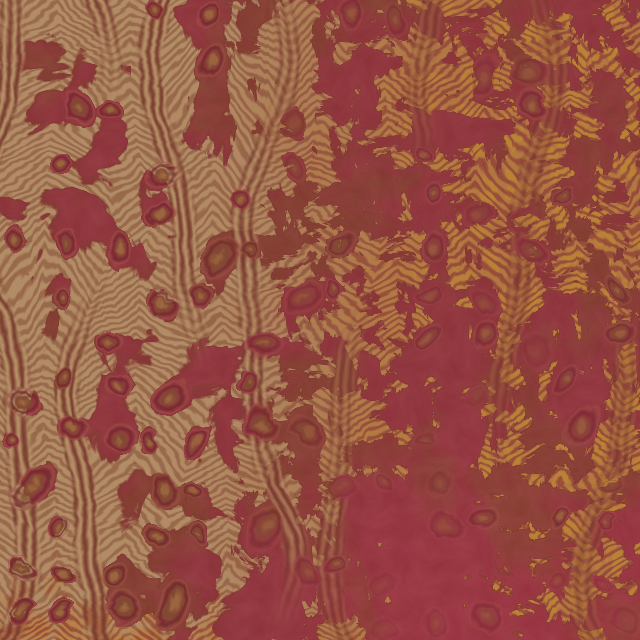
This texture is drawn by a three.js fragment shader. Its source:

```glsl
// Stained tissue: crimson ground, ridged tan and gold fibres, wavy strands and oval cells.
varying vec2 vUv;

vec2 hash2(vec2 c) {
  return fract(sin(vec2(dot(c, vec2(127.1, 311.7)), dot(c, vec2(269.5, 183.3)))) * 43758.5);
}

// Layered sines, each octave turned and bent; roughly -0.8 to 0.8
float waves(vec2 p) {
  float sum = 0.0, amp = 0.5;
  for (int i = 0; i < 5; i++) {
    p = mat2(1.5, 1.1, -1.1, 1.5) * p + 3.1;
    p += 0.8 * sin(p.yx * 0.7);
    sum += amp * sin(p.x) * cos(p.y);
    amp *= 0.6;
  }
  return sum;
}

// Cellular noise: zero on the walls, rising inside each cell
float walls(vec2 p) {
  vec2 base = floor(p);
  float near = 9.0, next = 9.0;
  for (int y = -1; y <= 1; y++)
    for (int x = -1; x <= 1; x++) {
      vec2 c = base + vec2(x, y);
      float d = length(c + hash2(c) - p);
      next = min(next, max(near, d));
      near = min(near, d);
    }
  return next - near;
}

// Nearest wavy strand: signed distance across it, and its strength
vec2 strands(vec2 p) {
  vec2 best = vec2(9.0, 0.0);
  for (int i = 0; i < 8; i++) {
    float k = float(i);
    float d = p.x - 0.01 - 0.135 * k - 0.035 * sin(p.y * 7.0 + k * 2.4)
            - 0.012 * sin(p.y * 17.0 + k * 4.0);
    float reach = smoothstep(-0.2, 0.5, sin(p.y * 4.0 + k * 1.9) + 1.0 - 1.4 * p.x);
    if (abs(d) < abs(best.x)) best = vec2(d, reach);
  }
  return best;
}

// Scattered ovals: radius-relative distance, and a seed
vec2 ovals(vec2 p) {
  vec2 base = floor(p), best = vec2(9.0, 0.0);
  for (int y = -1; y <= 1; y++)
    for (int x = -1; x <= 1; x++) {
      vec2 c = base + vec2(x, y), h = hash2(c + 17.0), g = hash2(c + 41.0);
      if (h.x < 0.5) continue;
      vec2 o = p - c - 0.25 - 0.5 * g;
      float a = 6.28 * h.y;
      o = mat2(cos(a), -sin(a), sin(a), cos(a)) * o;
      float r = length(o * vec2(1.0, 1.35)) / mix(0.16, 0.34, g.x);
      if (r < best.x) best = vec2(r, g.y);
    }
  return best;
}

void main() {
  vec2 p = vUv;
  float broad = waves(p * 9.0);
  float fine = waves(p * 40.0);
  float left = 1.0 - smoothstep(0.25, 0.52, p.x + 0.08 * broad);
  vec2 strand = strands(p + 0.006 * broad);
  float across = abs(strand.x);
  float fringe = strand.y * (1.0 - smoothstep(0.01, 0.065, across));
  vec2 cell = ovals(p * 14.0 + 0.25 * broad);
  float r = cell.x + 0.12 * fine;

  // Tissue cover: solid on the left, broken into flecks on the right
  float field = 0.8 * (0.27 - walls(p * 8.0 + 0.5 * broad)) + 0.5 * broad;
  field += mix(0.55, 0.12, left) * fine + mix(-0.06, 0.14, left) + 0.33 * fringe;
  field -= 0.45 * exp(-9.0 * dot(p - vec2(0.7, 0.1), p - vec2(0.7, 0.1)));
  field -= 0.6 * (1.0 - smoothstep(1.1, 1.8, r));
  float tissue = smoothstep(-0.03, 0.05, field);

  // Crimson ground with brown mottling and a shadow beside the tissue
  vec3 color = mix(vec3(0.57, 0.22, 0.25), vec3(0.53, 0.26, 0.21),
                   smoothstep(-0.1, 0.5, waves(p * 6.0 + 4.0)));
  color += vec3(0.04, 0.0, 0.02) * smoothstep(0.5, 0.0, p.y) * smoothstep(0.3, 0.7, p.x);
  color += 0.025 * fine;
  color = mix(color, vec3(0.5, 0.22, 0.19), 0.6 * smoothstep(-0.14, -0.02, field));

  // Herringbone ridges slanting away from the strands
  float ridge = 0.5 + 0.5 * sin(540.0 * (0.8 * p.y - 0.6 * across) + 9.0 * waves(p * 10.0 + 2.0));
  ridge = smoothstep(0.05, 0.85, ridge + 0.25 * fine);
  vec3 tan_ = mix(vec3(0.56, 0.37, 0.26), vec3(0.70, 0.55, 0.40), 0.25 + 0.75 * ridge);
  vec3 gold = mix(vec3(0.60, 0.31, 0.23), vec3(0.72, 0.50, 0.26), ridge);
  gold = mix(gold, vec3(0.78, 0.58, 0.17), 0.6 * ridge * smoothstep(0.1, 0.4, fine) * smoothstep(0.5, 0.8, p.x));
  float pale = 1.0 - smoothstep(0.3, 0.75, p.x + 0.1 * broad);
  pale *= smoothstep(-0.02, 0.1, p.y + 0.1 * fine);
  color = mix(color, mix(gold, tan_, pale), tissue * mix(0.88, 1.0, left));

  // Long streaks down the strand cores
  float streak = 0.5 + 0.5 * sin(strand.x * 430.0 + 3.0 * waves(p * 12.0));
  vec3 fibre = mix(vec3(0.47, 0.23, 0.18), mix(vec3(0.64, 0.38, 0.25), vec3(0.71, 0.56, 0.40), pale), streak);
  float core = strand.y * (1.0 - smoothstep(0.012, 0.024, across + 0.006 * fine));
  color = mix(color, fibre, core * mix(0.5, 0.9, left) * smoothstep(1.1, 1.5, r));

  // Ovals: pale outline, dark rim, olive heart
  float shown = mix(mix(0.15, 0.8, cell.y), 0.95, left);
  float outline = 1.0 - smoothstep(0.0, 0.16, abs(r - 1.3));
  float rim = 1.0 - smoothstep(0.0, 0.25, abs(r - 0.95));
  float heart = 1.0 - smoothstep(0.55, 0.8, r);
  color = mix(color, vec3(0.63, 0.33, 0.28), 0.55 * outline * shown);
  color = mix(color, vec3(0.43, 0.15, 0.17), 0.75 * rim * shown);
  vec3 olive = mix(vec3(0.62, 0.40, 0.25), vec3(0.50, 0.29, 0.19), smoothstep(0.15, 0.6, r + 0.3 * fine));
  color = mix(color, olive, heart * shown);

  gl_FragColor = vec4(color, 1.0);
}
```
